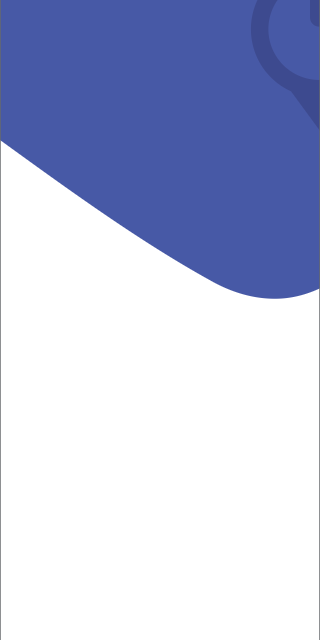
A Shadertoy shader for this background:

```glsl
// Blue sloping wave over white, with a dark magnifier ring in the upper right corner.

#define WAVE_BLUE vec3(0.28, 0.35, 0.65)
#define ICON_BLUE vec3(0.24, 0.29, 0.56)
#define FRAME_GRAY vec3(0.40, 0.41, 0.42)
#define FRAME_WIDTH 0.0023
#define WAVE_START 0.4375
#define WAVE_SLOPE 0.725
#define WAVE_LOW vec2(0.8594, 0.9336)
#define RING_CENTER vec2(0.9974, 0.0911)
#define RING_RADIUS 0.186
#define RING_HALF_WIDTH 0.0273
#define HAND_RADIUS 0.0286

// Pixel coverage of a signed distance (negative inside)
float coverage(float dist, float pixel) {
    return clamp(0.5 - dist / pixel, 0.0, 1.0);
}

// Depth of the wave's lower edge: a bending slope that joins a rounded trough
float waveDepth(float x) {
    float slope = WAVE_START + WAVE_SLOPE * x - 0.1327 * x * x * x;
    float offset = x - WAVE_LOW.x;
    float curvature = offset < 0.0 ? 1.40 : 1.65;
    float trough = WAVE_LOW.y - curvature * offset * offset;
    return x < 0.6667 ? slope : trough;
}

float waveDistance(vec2 p) {
    float h = 0.002;
    float slope = (waveDepth(p.x + h) - waveDepth(p.x - h)) / (2.0 * h);
    return (p.y - waveDepth(p.x)) / sqrt(1.0 + slope * slope);
}

// Ring, slanted handle and short rounded hand
float iconDistance(vec2 p) {
    vec2 q = p - RING_CENTER;
    float ring = abs(length(q) - RING_RADIUS) - RING_HALF_WIDTH;
    float handleEdge = dot(p - vec2(0.914, 0.2917), vec2(-0.806, 0.591));
    float handle = max(handleEdge, 0.273 - p.y);
    float hand = length(vec2(q.x, max(p.y - 0.0547, 0.0))) - HAND_RADIUS;
    return min(ring, min(handle, hand));
}

void mainImage(out vec4 fragColor, in vec2 fragCoord) {
    // Width is one unit; y runs down from the top edge
    float pixel = 1.0 / iResolution.x;
    vec2 p = vec2(fragCoord.x, iResolution.y - fragCoord.y) * pixel;

    // Icon sits on the wave, wave sits on white
    vec3 wave = mix(WAVE_BLUE, ICON_BLUE, coverage(iconDistance(p), pixel));
    vec3 color = mix(vec3(1.0), wave, coverage(waveDistance(p), pixel));

    // Thin lines along both sides
    float side = min(p.x, 1.0 - p.x);
    color = mix(color, FRAME_GRAY, coverage(side - FRAME_WIDTH, pixel));

    fragColor = vec4(color, 1.0);
}
```
